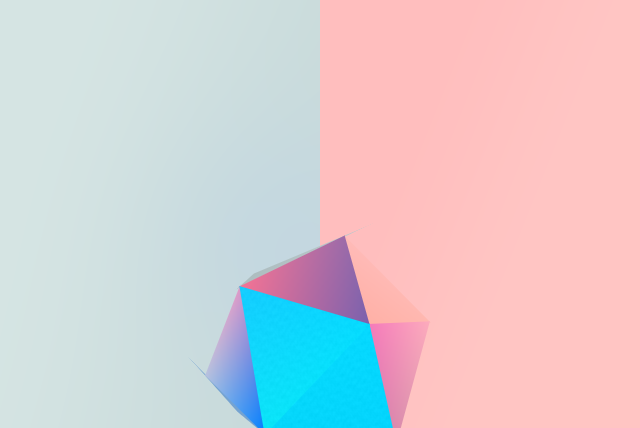
This background is drawn by a WebGL 2 fragment shader. Its source:

```glsl
#version 300 es
precision highp float;
// A faceted gem rising from the lower edge in front of a two-tone wall.
// Each facet is an anti-aliased triangle shaded by barycentric colours;
// the wall halves use slanted gradients and the gem has a sine-based grain.

uniform vec2 u_resolution;
out vec4 fragColor;

const float ASPECT = 1.5;
const float WALL_SPLIT = 0.75;

float cross2(vec2 a, vec2 b) {
  return a.x * b.y - a.y * b.x;
}

// Signed distance to the line a-b, positive on its left side.
float lineDistance(vec2 p, vec2 a, vec2 b) {
  return cross2(normalize(b - a), p - a);
}

// Coverage of a clockwise triangle, widened half a pixel to hide seams.
float triangleMask(vec2 p, vec2 a, vec2 b, vec2 c, float pixel) {
  float d = max(lineDistance(p, a, b), max(lineDistance(p, b, c), lineDistance(p, c, a)));
  return clamp(1.0 - d / pixel, 0.0, 1.0);
}

// Blends the three corner colours by barycentric weight.
vec3 cornerBlend(vec2 p, vec2 a, vec2 b, vec2 c, vec3 colA, vec3 colB, vec3 colC) {
  float area = cross2(b - a, c - a);
  float wb = cross2(p - a, c - a) / area;
  float wc = cross2(b - a, p - a) / area;
  return clamp(colA * (1.0 - wb - wc) + colB * wb + colC * wc, 0.0, 1.0);
}

vec3 paintFacet(vec3 base, vec2 p, float pixel, vec2 a, vec2 b, vec2 c,
                vec3 colA, vec3 colB, vec3 colC) {
  vec3 shade = cornerBlend(p, a, b, c, colA, colB, colC);
  return mix(base, shade, triangleMask(p, a, b, c, pixel));
}

// Soft irregular grain from layered, rotated sines.
float grain(vec2 p) {
  float sum = 0.0;
  vec2 q = p * 170.0;
  for (int i = 0; i < 4; i++) {
    q = mat2(0.8, -0.6, 0.6, 0.8) * q * 1.3 + 1.7;
    sum += sin(q.x + 1.5 * sin(q.y)) * sin(q.y);
  }
  return sum * 0.25;
}

vec3 wall(vec2 p, float pixel) {
  // Pale mint half with a bluish haze near the split.
  float mintSlope = smoothstep(0.0, 0.85, p.x - 0.3 * (p.y - 0.5));
  vec3 mint = mix(vec3(0.835, 0.895, 0.89), vec3(0.785, 0.855, 0.855), mintSlope);
  vec2 haze = (p - vec2(0.68, 0.42)) / vec2(0.30, 0.30);
  mint = mix(mint, vec3(0.76, 0.84, 0.885), 0.75 * exp(-dot(haze, haze)));

  // Pink half, lighter beyond a slanted band.
  float pinkSlope = smoothstep(0.85, 1.3, p.x - 0.4 * (p.y - 0.5));
  vec3 pink = mix(vec3(1.0, 0.745, 0.745), vec3(1.0, 0.772, 0.765), pinkSlope);

  return mix(mint, pink, clamp((p.x - WALL_SPLIT) / pixel + 0.5, 0.0, 1.0));
}

vec3 gem(vec3 base, vec2 p, float pixel) {
  vec2 top = vec2(0.807, 0.448);
  vec2 shoulder = vec2(0.5625, 0.330);
  vec2 middle = vec2(0.865, 0.242);
  vec2 right = vec2(1.006, 0.248);
  vec2 left = vec2(0.482, 0.123);
  vec2 foot = vec2(0.621, -0.014);
  vec2 heel = vec2(0.928, -0.037);

  // Shaded rims behind the main facets.
  vec3 rim = vec3(0.68, 0.74, 0.75);
  base = paintFacet(base, p, pixel, shoulder, vec2(0.596, 0.360), top,
                    rim, rim, rim + 0.04);
  vec3 lowRim = vec3(0.46, 0.64, 0.82);
  base = paintFacet(base, p, pixel, left, foot, vec2(0.557, 0.039),
                    lowRim, lowRim, lowRim);

  // Side facets.
  base = paintFacet(base, p, pixel, top, right, middle,
                    vec3(1.0, 0.73, 0.72), vec3(1.0, 0.72, 0.69), vec3(1.0, 0.69, 0.65));
  base = paintFacet(base, p, pixel, middle, right, heel,
                    vec3(0.96, 0.48, 0.73), vec3(0.99, 0.67, 0.74), vec3(0.84, 0.54, 0.67));
  base = paintFacet(base, p, pixel, shoulder, foot, left,
                    vec3(0.87, 0.60, 0.78), vec3(0.0, 0.50, 1.0), vec3(0.72, 0.76, 0.87));

  // Rose to violet crown.
  base = paintFacet(base, p, pixel, shoulder, top, middle,
                    vec3(0.96, 0.45, 0.58), vec3(0.62, 0.42, 0.66), vec3(0.48, 0.38, 0.68));

  // Cyan front, folded from the middle corner to the foot.
  float speckle = 0.02 * grain(p);
  base = paintFacet(base, p, pixel, middle, heel, foot,
                    vec3(0.02, 0.85, 1.0) + speckle, vec3(0.01, 0.83, 0.99) + speckle,
                    vec3(0.02, 0.84, 0.98) + speckle);
  return paintFacet(base, p, pixel, shoulder, middle, foot,
                    vec3(0.08, 0.80, 1.0) + speckle, vec3(0.02, 0.86, 1.0) + speckle,
                    vec3(0.04, 0.90, 0.97) + speckle);
}

void main() {
  vec2 p = gl_FragCoord.xy / u_resolution * vec2(ASPECT, 1.0);
  float pixel = 1.0 / u_resolution.y;
  fragColor = vec4(gem(wall(p, pixel), p, pixel), 1.0);
}
```
